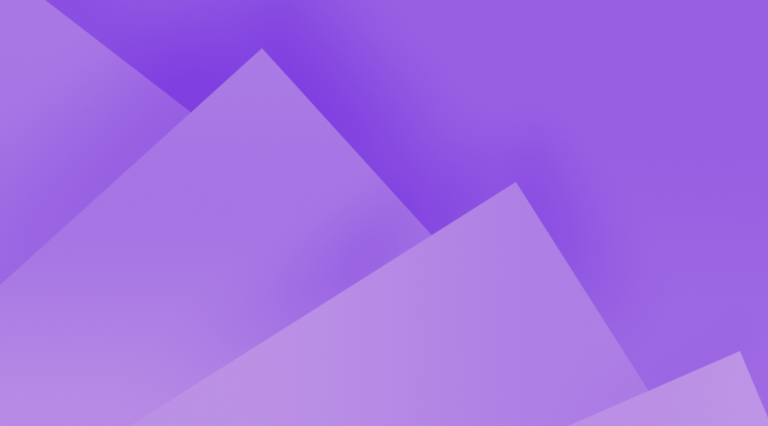
This background is drawn by a WebGL 1 fragment shader. Its source:

```glsl
precision highp float;

uniform vec2 u_resolution;

#define DEEP_VIOLET vec3(0.50, 0.25, 0.88)
#define PALE_LILAC vec3(0.75, 0.59, 0.90)
#define BACK_TOP 0.37
#define BACK_BOTTOM 0.50
#define GRAIN 0.004

float hash(vec2 p) {
    vec3 q = fract(vec3(p.xyx) * 0.1031);
    q += dot(q, q.yzx + 33.33);
    return fract((q.x + q.y) * q.z);
}

// Lays a corner of paper over the tone below, with a soft shadow around it.
// strength and reach hold the values of the left and right edges.
float laySheet(float below, vec2 p, vec2 apex, vec2 leftFoot, vec2 rightFoot,
               float tone, vec2 strength, vec2 reach, float width) {
    vec2 leftDir = normalize(leftFoot - apex);
    vec2 rightDir = normalize(rightFoot - apex);
    vec2 q = p - apex;

    // Signed distances to both edges, positive outside
    vec2 edge = vec2(dot(q, vec2(leftDir.y, -leftDir.x)),
                     dot(q, vec2(-rightDir.y, rightDir.x)));

    // Shadow fades away from the edge and down from the apex
    float side = smoothstep(-0.1, 0.1, edge.y - edge.x);
    float fade = 1.0 - smoothstep(0.1, mix(reach.x, reach.y, side), length(q));
    float blur = 1.0 - smoothstep(0.0, width, length(max(edge, 0.0)));
    float shaded = below - mix(strength.x, strength.y, side) * fade * blur;

    float pixel = 1.0 / u_resolution.y;
    float cover = 1.0 - smoothstep(-pixel, pixel, max(edge.x, edge.y));
    return mix(shaded, tone, cover);
}

void main() {
    vec2 p = gl_FragCoord.xy / u_resolution.y;

    float tone = mix(BACK_BOTTOM, BACK_TOP, smoothstep(0.05, 0.7, p.y));

    // Far sheet at the upper left
    float farTone = 0.64 - 0.05 * smoothstep(0.0, 0.5, 1.0 - p.y);
    tone = laySheet(tone, p, vec2(-0.2, 1.236), vec2(-0.97, 0.236), vec2(0.441, 0.742),
                    farTone, vec2(0.0, 0.22), vec2(2.0), 0.32);

    // Large sheet, paler toward its foot
    float largeTone = mix(0.86, 0.61, smoothstep(0.0, 0.5, p.y))
                    + 0.07 * smoothstep(0.55, 0.9, p.y);
    tone = laySheet(tone, p, vec2(0.615, 0.887), vec2(0.0, 0.331), vec2(1.009, 0.453),
                    largeTone, vec2(0.25, 0.33), vec2(1.6, 1.1), 0.33);

    // Middle sheet, its left shadow starting below the fold
    float middleTone = 0.93 - 0.21 * smoothstep(0.55, 1.4, p.x);
    float foldShadow = 0.10 + 0.22 * (1.0 - smoothstep(0.82, 1.02, p.x));
    tone = laySheet(tone, p, vec2(1.211, 0.573), vec2(0.305, 0.0), vec2(1.514, 0.096),
                    middleTone, vec2(foldShadow, 0.19), vec2(1.15, 0.6), 0.22);

    // Near sheet at the lower right
    float nearTone = 0.92 + 0.05 * smoothstep(1.5, 1.8, p.x);
    tone = laySheet(tone, p, vec2(1.737, 0.176), vec2(1.333, 0.0), vec2(1.803, 0.019),
                    nearTone, vec2(0.05, 0.02), vec2(0.6, 0.3), 0.15);

    vec3 color = mix(DEEP_VIOLET, PALE_LILAC, clamp(tone, 0.0, 1.0));
    color += (hash(gl_FragCoord.xy) - 0.5) * GRAIN;
    gl_FragColor = vec4(color, 1.0);
}
```
